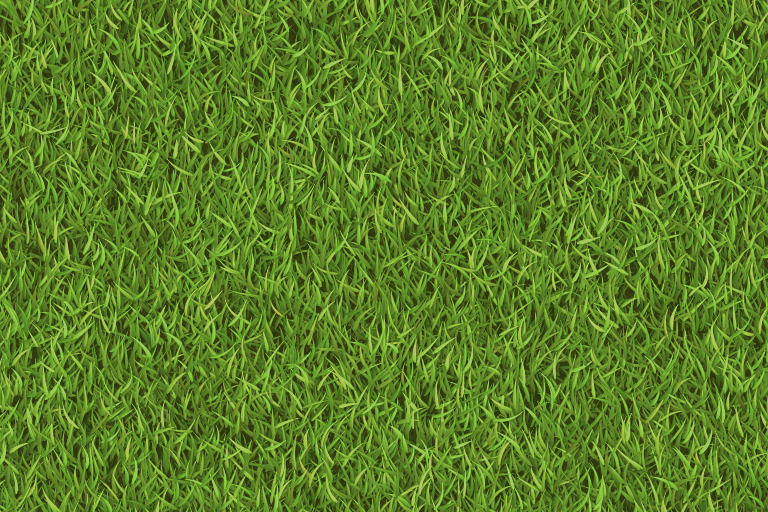
A Shadertoy shader for this texture:

```glsl
// A dense lawn seen from above: many layers of short, tapered, bent blades.
// Each layer scatters one blade per grid cell; low layers are dark, high ones
// bright, and every blade shades those below. A tone ramp gives the colours.

#define LAYERS 16
#define CELL 0.040          // spacing of blades, in canvas heights
#define HALF_LENGTH 0.035   // longest half blade
#define HALF_WIDTH 0.0044   // widest half blade
#define LEAN_SPREAD 1.45    // radians either side of upright
#define BEND 0.28
#define SHADOW 0.26
#define BASE_TONE 0.60
#define DEPTH_TONE 0.65
#define BLADE_TONE 0.56
#define TIP_TONE 0.40
#define CLUMP_TONE 0.05

vec4 hash4(vec3 p) {
    vec4 q = fract(p.xyzx * vec4(0.1031, 0.1030, 0.0973, 0.1099));
    q += dot(q, q.wzxy + 33.33);
    return fract((q.xxyz + q.yzzw) * q.zywx);
}

// Broad uneven patches from layered sines, about -1 to 1
float clumps(vec2 p) {
    float a = sin(p.x * 7.1 + 2.0 * sin(p.y * 5.3 + 1.0));
    float b = sin(p.y * 11.7 + 1.7 * sin(p.x * 9.1 + 4.0));
    float c = sin((p.x + p.y) * 19.0 + 2.0 * sin((p.x - p.y) * 14.0));
    return 0.4 * a + 0.35 * b + 0.25 * c;
}

// Returns coverage, shadow, position from root to tip, and signed side
vec4 blade(vec2 p, float lean, float halfLength, float halfWidth, float bend, float pixel) {
    float c = cos(lean), s = sin(lean);
    p = vec2(c * p.x - s * p.y, s * p.x + c * p.y);
    float y = p.y / halfLength;
    float x = p.x - bend * halfLength * (y * y - 0.33);
    float along = clamp(0.5 + 0.5 * y, 0.0, 1.0);
    float width = halfWidth * (1.0 - pow(along, 1.6)) * smoothstep(-0.15, 0.25, along);
    float ends = smoothstep(0.0, 0.08, 1.0 - abs(y));
    float cover = ends * smoothstep(0.7 * pixel, -0.7 * pixel, abs(x) - width);
    float shade = smoothstep(0.0, 0.3, 1.0 - abs(y))
                * smoothstep(2.2 * halfWidth, 0.0, abs(x - 0.5 * halfWidth));
    return vec4(cover, shade, along, clamp(x / halfWidth, -1.0, 1.0));
}

float ramp(float a, float b, float t) {
    return clamp((t - a) / (b - a), 0.0, 1.0);
}

// Stops sit at the middle of each colour's share of the area
vec3 grassColour(float tone) {
    vec3 colour = vec3(0.17, 0.21, 0.05);
    colour = mix(colour, vec3(0.25, 0.36, 0.10), ramp(0.04, 0.20, tone));
    colour = mix(colour, vec3(0.35, 0.50, 0.14), ramp(0.20, 0.42, tone));
    colour = mix(colour, vec3(0.43, 0.63, 0.18), ramp(0.42, 0.65, tone));
    colour = mix(colour, vec3(0.58, 0.78, 0.24), ramp(0.65, 0.85, tone));
    return mix(colour, vec3(0.67, 0.79, 0.39), ramp(0.85, 0.98, tone));
}

void mainImage(out vec4 fragColor, in vec2 fragCoord) {
    float pixel = 1.0 / iResolution.y;
    vec2 uv = fragCoord * pixel;
    float patches = clumps(uv);

    // Soil and thatch under the blades
    float tone = 0.08;
    float warmth = 0.6 - 0.6 * patches;

    for (int layer = 0; layer < LAYERS; layer++) {
        float level = float(layer);
        float depth = level / float(LAYERS - 1);

        // Turn and shift each grid so that no rows line up
        float turn = 1.7 * level;
        mat2 grid = mat2(cos(turn), sin(turn), -sin(turn), cos(turn));
        vec2 shift = vec2(20.37, 30.61) + level * vec2(0.371, 0.613);
        vec2 place = grid * uv / CELL + shift;
        vec2 cell = floor(place);

        for (int j = -1; j <= 1; j++)
        for (int i = -1; i <= 1; i++) {
            vec2 id = cell + vec2(i, j);
            vec4 shape = hash4(vec3(id + 200.0, level * 7.3 + 1.0));
            vec4 look = hash4(vec3(id + 300.0, level * 5.9 + 60.0));

            vec2 offset = (place - id - shape.xy) * CELL * grid;
            float lean = (shape.z + shape.w - 1.0) * LEAN_SPREAD + 0.15 * patches;
            float halfLength = HALF_LENGTH * mix(0.55, 1.0, look.x);
            float halfWidth = HALF_WIDTH * mix(0.6, 1.0, look.y);
            vec4 b = blade(offset, lean, halfLength, halfWidth, BEND * (2.0 * look.z - 1.0), pixel);

            // Lit tips, dark roots, and a fold along the middle
            float fold = 0.09 * smoothstep(-0.3, 0.3, b.w) - 0.045;
            float bladeTone = BASE_TONE + DEPTH_TONE * (depth - 0.7)
                            + BLADE_TONE * (look.w - 0.5) + TIP_TONE * (b.z - 0.5)
                            + CLUMP_TONE * patches + fold;
            float dry = step(0.96, shape.x);
            float bladeWarmth = 1.2 * (look.z - 0.5) + dry;

            tone *= 1.0 - SHADOW * b.y;
            tone = mix(tone, bladeTone, b.x);
            warmth = mix(warmth, bladeWarmth, b.x);
        }
    }

    vec3 tint = 1.0 + warmth * vec3(0.14, -0.02, 0.05);
    fragColor = vec4(clamp(grassColour(tone) * tint, 0.0, 1.0), 1.0);
}
```
